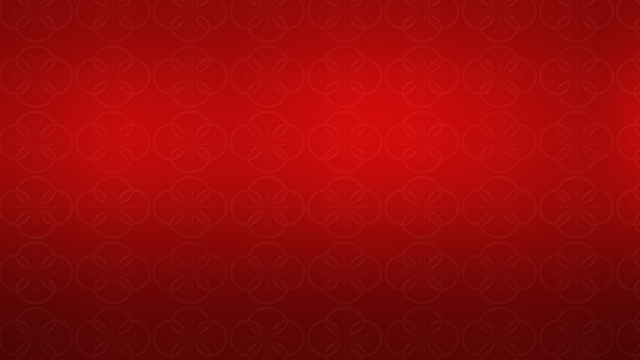
Reproduce this pattern procedurally as a WebGL 1 fragment shader.

```glsl
precision highp float;
// Red damask: embossed quatrefoils with leaves and a flared cross on a soft glow.

uniform vec2 u_resolution;

// Lengths are in hundredths of the canvas height.
#define PITCH vec2(21.46, 18.17)
#define FIRST_CENTRE vec2(9.95, 6.0)
#define RING_WIDTH 0.68
#define LINE_WIDTH 0.2
#define LEAF_HALF_LENGTH 2.95
#define RELIEF_SHIFT vec2(-0.2, 0.26)
#define LIGHT_TINT vec3(0.062, 0.064, 0.056)
#define SHADE_TINT vec3(0.038, 0.006, 0.006)
#define RED_HUE vec3(1.0, 0.054, 0.052)
#define WEAR 0.4
#define GRAIN 0.012

float hash(vec2 p) {
  vec3 h = fract(vec3(p.xyx) * 0.1031);
  h += dot(h, h.yzx + 33.33);
  return fract((h.x + h.y) * h.z);
}

float noise(vec2 p) {
  vec2 i = floor(p);
  vec2 f = fract(p);
  f = f * f * (3.0 - 2.0 * f);
  return mix(mix(hash(i), hash(i + vec2(1.0, 0.0)), f.x),
             mix(hash(i + vec2(0.0, 1.0)), hash(i + 1.0), f.x), f.y);
}

// Antialiased coverage of a signed distance.
float fill(float d, float pixel) {
  return clamp(0.5 - d / pixel, 0.0, 1.0);
}

float stroke(float d, float width, float pixel) {
  return fill(abs(d) - 0.5 * width, pixel);
}

// Pointed lens along y with its tips at +-LEAF_HALF_LENGTH.
float lens(vec2 p, float halfWidth) {
  float span = LEAF_HALF_LENGTH * LEAF_HALF_LENGTH / halfWidth;
  float radius = 0.5 * (span + halfWidth);
  return length(vec2(abs(p.x) + radius - halfWidth, p.y)) - radius;
}

// One arm of the cross: a spine and two rails that flare at the end.
float crossArm(float across, float along, float reach, float pixel) {
  float flare = smoothstep(reach - 2.2, reach, along);
  float rail = 0.62 + 1.1 * flare * flare;
  float lines = max(stroke(across, LINE_WIDTH, pixel),
                    stroke(across - rail, LINE_WIDTH * (1.0 + flare), pixel));
  return lines * fill(along - reach, pixel) * smoothstep(0.2, 1.2, along);
}

float motif(vec2 p, float pixel) {
  vec2 q = abs(p);

  // Four-lobed outline, split by a fine groove.
  float lobes = min(length(q - vec2(0.0, 2.6)) - 5.8,
                    length(q - vec2(5.3, 0.0)) - 4.8);
  float ring = stroke(lobes, RING_WIDTH, pixel)
             - 0.35 * stroke(lobes, 0.16, pixel);

  // Diagonal leaves with tapered rims and a faint body.
  vec2 axis = normalize(vec2(4.4, 3.9));
  vec2 fromMiddle = q - vec2(3.5, 3.05);
  vec2 leafPoint = vec2(dot(fromMiddle, vec2(axis.y, -axis.x)),
                        dot(fromMiddle, axis));
  float leaf = fill(lens(leafPoint, 1.3), pixel)
             - 0.85 * fill(lens(leafPoint, 0.8), pixel);

  float arms = max(crossArm(q.x, q.y, 6.1, pixel),
                   crossArm(q.y, q.x, 7.2, pixel));
  return max(max(0.75 * ring, leaf), 0.6 * arms);
}

float glow(vec2 p, vec2 centre, vec2 spread) {
  vec2 d = (p - centre) / spread;
  return exp(-dot(d, d));
}

// Red level of the cloth, in units of the canvas height.
float clothLight(vec2 p, float aspect) {
  float level = mix(0.355, 0.655, smoothstep(0.0, 0.6, p.y));
  level -= 0.11 * smoothstep(0.65, 1.0, p.y);
  level += 0.165 * glow(p, vec2(0.59 * aspect, 0.67), vec2(0.38, 0.3));
  level += 0.1 * glow(p, vec2(0.19 * aspect, 0.63), vec2(0.27, 0.22));
  level += 0.11 * glow(p, vec2(aspect, 0.66), vec2(0.09, 0.28));
  float side = abs(p.x / aspect - 0.5) * 2.0;
  return level - 0.045 * smoothstep(0.6, 1.0, side);
}

void main() {
  vec2 p = gl_FragCoord.xy / u_resolution.y;
  float aspect = u_resolution.x / u_resolution.y;
  float pixel = 100.0 / u_resolution.y;

  // Repeat the motif on a rectangular grid.
  vec2 grid = (p * 100.0 - FIRST_CENTRE) / PITCH;
  vec2 cell = floor(grid + 0.5);
  vec2 local = (grid - cell) * PITCH;

  // Uneven pressing within and between repeats.
  float press = 0.85 + 0.3 * hash(cell + 17.0);
  press *= 1.0 - WEAR * noise(p * 85.0);

  float raised = motif(local, pixel) * press;
  float shade = motif(local + RELIEF_SHIFT, pixel) * press;

  vec3 color = RED_HUE * clothLight(p, aspect);
  color += LIGHT_TINT * raised - SHADE_TINT * shade;
  color += RED_HUE * GRAIN * (noise(p * 260.0) - 0.5);
  gl_FragColor = vec4(clamp(color, 0.0, 1.0), 1.0);
}
```
